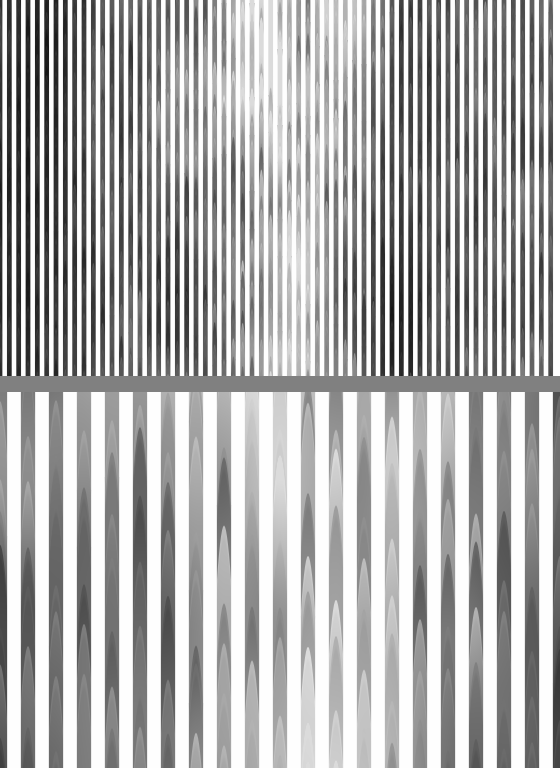
Top, the full canvas; bottom, a detail of the centre.
Reproduce this pattern procedurally as a Shadertoy shader.

```glsl
// Sixty upright grey bars on white, each built of overlapping bullet-shaped scales.
// Scales are painted from top to bottom in every bar; a patchy light field with a
// bright middle sets their tone, and a hash shifts and shades each one.

float hash(vec2 p) {
    vec3 q = fract(p.xyx * vec3(0.1031, 0.1030, 0.0973));
    q += dot(q, q.yzx + 33.33);
    return fract((q.x + q.y) * q.z);
}

float noise(vec2 p) {
    vec2 i = floor(p), f = fract(p);
    f = f * f * (3.0 - 2.0 * f);
    return mix(mix(hash(i), hash(i + vec2(1, 0)), f.x),
               mix(hash(i + vec2(0, 1)), hash(i + vec2(1, 1)), f.x), f.y);
}

// Soft round spot, one at its centre
float glow(vec2 p, vec2 centre, vec2 size) {
    vec2 d = (p - centre) / size;
    return exp(-dot(d, d));
}

// Broad light and shade over the canvas
float lightField(vec2 p) {
    float tone = 0.18 + 0.13 * smoothstep(0.0, 0.25, p.x);
    tone += 0.05 * smoothstep(0.75, 1.0, p.x);
    tone += 0.25 * exp(-pow((p.x - 0.50) / 0.17, 2.0));
    tone += 0.19 * glow(p, vec2(0.53, 0.53), vec2(0.07, 0.28));
    tone += 0.30 * glow(p, vec2(0.47, 1.0), vec2(0.05, 0.20));
    tone += 0.18 * glow(p, vec2(0.61, 0.97), vec2(0.07, 0.32));
    tone += 0.14 * glow(p, vec2(0.49, 0.0), vec2(0.05, 0.16));
    tone += 0.10 * glow(p, vec2(0.38, 0.95), vec2(0.08, 0.30));

    // Dark pools to both sides of the bright middle
    tone -= 0.24 * glow(p, vec2(0.70, 0.15), vec2(0.06, 0.40));
    tone -= 0.12 * glow(p, vec2(0.73, 0.95), vec2(0.05, 0.25));
    tone -= 0.20 * glow(p, vec2(0.32, 0.20), vec2(0.04, 0.22));
    tone -= 0.08 * glow(p, vec2(0.11, 0.85), vec2(0.06, 0.30));

    // Tall uneven patches, down to the width of one bar
    float patches = noise(p * vec2(13, 4) + 7.0) - 0.5;
    patches += 0.7 * (noise(p * vec2(28, 8) + 31.0) - 0.5);
    patches += 0.5 * (noise(p * vec2(60, 10) + 53.0) - 0.5);
    return max(tone, 0.12) * (1.0 + 0.42 * patches);
}

void mainImage(out vec4 fragColor, in vec2 fragCoord) {
    vec2 uv = fragCoord / iResolution.xy;
    vec2 grid = vec2(60, 20);
    vec2 pixel = grid / iResolution.xy;

    // Bars are centred on whole numbers, so the first is cut by the left edge
    float column = floor(uv.x * grid.x + 0.5);
    float across = abs(uv.x * grid.x - column);
    float side = min(across / 0.255, 1.0);
    float shift = hash(vec2(column, 91.0));
    float v = uv.y * grid.y + shift;

    // Pointed arch outline, with edge width following its slope
    float drop = pow(side, 1.9);
    float slope = 1.9 * pow(side, 0.9) / 0.255;
    float soft = length(vec2(pixel.y, slope * pixel.x));

    // Lower scales cover the ones above
    float tone = 0.0;
    for (int i = 2; i >= 0; i--) {
        float row = floor(v) + float(i);
        vec2 id = vec2(column, row + 5.0);
        float top = row + 0.85 * hash(id + 17.0);
        vec2 tip = vec2(column, top - shift) / grid;
        float depth = top - drop - v;

        // Uneven shade, strongest at the tip and fading downward
        float chance = hash(id + 43.0) * 2.0 - 1.0;
        float contrast = chance * (0.16 + 0.24 * chance * chance);
        float fade = mix(1.0, 0.45, smoothstep(0.0, 1.8, top - v));
        float light = lightField(mix(uv, tip, 0.5));
        float calm = 1.0 - 0.45 * smoothstep(0.4, 0.8, light);
        float shade = light * (1.0 + contrast * fade * calm);

        // Faint pale rim around the arch
        shade += 0.03 * (1.0 - smoothstep(0.12, 0.30, depth));
        tone = mix(tone, shade, clamp(depth / soft + 0.5, 0.0, 1.0));
    }

    // The right edge ends on a white gap
    float bar = clamp((0.255 - across) / pixel.x + 0.5, 0.0, 1.0);
    bar *= step(column, grid.x - 0.5);
    fragColor = vec4(vec3(mix(0.995, clamp(tone, 0.08, 0.86), bar)), 1.0);
}
```
